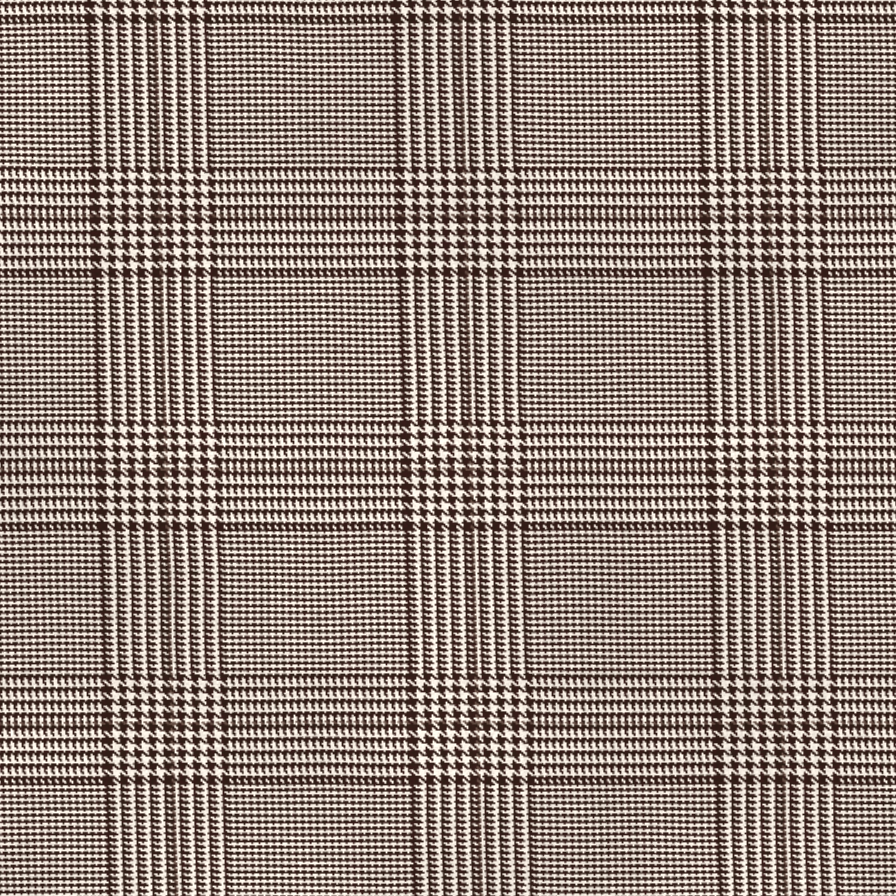
Write a Shadertoy shader that draws this texture.

```glsl
// Glen plaid wool: 2/2 twill with four-and-four bands over a two-and-two ground.

const vec2 REPEAT = vec2(0.3405, 0.2832);   // size of one plaid repeat
const vec2 ORIGIN = vec2(0.122, 0.1276);    // lower left corner of a band crossing
const float SKEW = 0.024;                   // sideways lean of the warp
const vec2 THREADS = vec2(168.0, 160.0);    // threads per repeat, multiples of 4
const float BAND = 68.0;                    // threads in the wide-striped band
const float ACCENT_START = 36.0;            // first thread of the muted middle stripe
const float SOFTNESS = 0.0021;              // fuzz of the yarn, in canvas units
const int TAPS = 5;                         // filter samples per axis

const vec3 CREAM = vec3(0.985, 0.950, 0.905);
const vec3 BROWN = vec3(0.175, 0.115, 0.080);
const vec3 MAROON = vec3(0.215, 0.105, 0.095);
const vec3 ACCENT = vec3(0.400, 0.310, 0.270);

float hash(vec2 p) {
    vec3 q = fract(vec3(p.xyx) * 0.1031);
    q += dot(q, q.yzx + 33.33);
    return fract((q.x + q.y) * q.z);
}

float noise(vec2 p) {
    vec2 i = floor(p);
    vec2 f = fract(p);
    f = f * f * (3.0 - 2.0 * f);
    float low = mix(hash(i), hash(i + vec2(1.0, 0.0)), f.x);
    float high = mix(hash(i + vec2(0.0, 1.0)), hash(i + 1.0), f.x);
    return mix(low, high, f.y);
}

// Dyed colour of thread k within its repeat; seed varies it between repeats.
vec3 yarnColor(float k, float seed) {
    bool inBand = k < BAND;
    bool isLight = inBand ? mod(k, 8.0) >= 4.0 : mod(k, 4.0) < 2.0;
    bool isAccent = k >= ACCENT_START && k < ACCENT_START + 2.0;
    float vary = hash(vec2(k, seed));
    vec3 dark = mix(BROWN, MAROON, vary);
    vec3 light = CREAM * (0.96 + 0.06 * vary);
    return isAccent ? ACCENT : (isLight ? light : dark);
}

// Woven colour at a canvas position.
vec3 weave(vec2 uv) {
    vec2 grid = uv - ORIGIN;
    grid.x += SKEW * uv.y;
    vec2 repeats = grid / REPEAT;
    vec2 cell = floor(repeats);
    vec2 thread = fract(repeats) * THREADS;
    vec2 k = floor(thread);
    vec2 across = fract(thread) - 0.5;

    // The twill steps one thread per row, so its ribs fall to the right.
    bool warpOnTop = mod(k.x + k.y, 4.0) < 2.0;
    vec3 color = warpOnTop ? yarnColor(k.x, cell.x + 11.0)
                           : yarnColor(k.y, cell.y + 57.0);

    // Round each yarn and vary the single floats a little.
    float side = warpOnTop ? across.x : across.y;
    float roundness = 1.04 - 0.40 * side * side;
    float wear = 0.95 + 0.10 * hash(k + cell * THREADS + 500.0);
    return color * roundness * wear;
}

void mainImage(out vec4 fragColor, in vec2 fragCoord) {
    vec2 uv = fragCoord / iResolution.xy;

    // Small hand-woven drift of the threads.
    vec2 drift = vec2(noise(uv * 14.0), noise(uv * 14.0 + 40.0)) - 0.5;
    vec2 center = uv + drift * 0.0016;

    // Average the weave over a soft square footprint.
    vec2 footprint = max(vec2(SOFTNESS), 1.0 / iResolution.xy);
    vec3 color = vec3(0.0);
    for (int y = 0; y < TAPS; y++) {
        for (int x = 0; x < TAPS; x++) {
            vec2 offset = (vec2(x, y) + 0.5) / float(TAPS) - 0.5;
            color += weave(center + offset * footprint);
        }
    }
    color /= float(TAPS * TAPS);

    // Broad, faint unevenness of the cloth.
    color *= 0.97 + 0.06 * noise(uv * 6.0 + 9.0);
    fragColor = vec4(clamp(color, 0.0, 1.0), 1.0);
}
```
